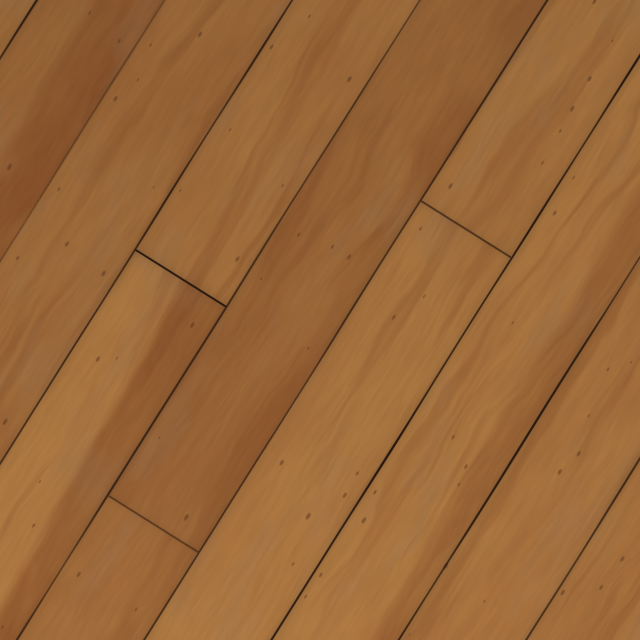
Give the GLSL for this texture, as a Shadertoy shader.

```glsl
// Worn wooden floor: long diagonal boards of equal width with dark seams and a few butt joints.
// Canvas points are turned into (across, along) board coordinates; each board gets its own tone,
// a reddish heartwood band, stretched noise for grain, and scattered specks.

#define BOARD_WIDTH 0.1685
#define FIRST_SEAM 0.050
#define ALONG vec2(0.532, 0.847)
#define SEAM_HALF 0.0015
#define GRAIN 0.085
#define HEART_DRIFT 0.30
#define SPECK_CELL 0.055
#define GOLD vec3(0.665, 0.462, 0.252)
#define BROWN vec3(0.555, 0.350, 0.190)
#define HEARTWOOD vec3(0.500, 0.285, 0.145)
#define SEAM_COLOR vec3(0.110, 0.065, 0.045)

// Board character: tone (gold to brown), heartwood start across the board, heartwood strength.
// Entries 0-8 are the nine rows, 9-11 the boards beyond the joints of the three middle rows.
const vec3 BOARDS[12] = vec3[](
    vec3(0.45, 2.0, 0.0), vec3(0.62, 0.55, 0.65), vec3(0.50, 2.0, 0.0),
    vec3(0.02, 0.55, 0.80), vec3(0.40, 0.55, 0.35), vec3(0.12, 2.0, 0.0),
    vec3(0.08, 0.78, 0.45), vec3(0.28, 2.0, 0.0), vec3(0.35, 2.0, 0.0),
    vec3(0.28, 2.0, 0.0), vec3(0.66, 0.85, 0.35), vec3(0.22, 2.0, 0.0));

// Joint position along the board and its darkness
const vec2 JOINTS[3] = vec2[](vec2(0.629, 0.80), vec2(0.281, 0.45), vec2(0.931, 0.55));

const float SEAM_DARKNESS[8] = float[](0.85, 0.35, 0.85, 0.75, 0.80, 1.0, 0.90, 0.75);

float hash(vec2 p) {
    vec3 q = fract(vec3(p.xyx) * 0.1031);
    q += dot(q, q.yzx + 33.33);
    return fract((q.x + q.y) * q.z);
}

float noise(vec2 p) {
    vec2 i = floor(p), f = fract(p);
    f = f * f * (3.0 - 2.0 * f);
    return mix(mix(hash(i), hash(i + vec2(1, 0)), f.x),
               mix(hash(i + vec2(0, 1)), hash(i + vec2(1, 1)), f.x), f.y);
}

float fbm(vec2 p) {
    float sum = 0.0, amp = 0.5;
    for (int i = 0; i < 4; i++) {
        sum += amp * noise(p);
        p = p * 2.03 + 17.3;
        amp *= 0.5;
    }
    return sum / 0.9375;
}

float lineMask(float dist, float halfWidth, float px) {
    return 1.0 - smoothstep(halfWidth - px, halfWidth + px, dist);
}

// One elongated speck in some of the grid cells
float specks(vec2 q, float px) {
    vec2 cell = floor(q / SPECK_CELL);
    vec2 center = 0.2 + 0.6 * vec2(hash(cell + 3.1), hash(cell + 71.7));
    vec2 offset = (fract(q / SPECK_CELL) - center) * SPECK_CELL;
    float radius = mix(0.0008, 0.0028, hash(cell + 41.0));
    float present = step(hash(cell + 113.0), 0.22);
    return present * lineMask(length(offset * vec2(1.0, 0.5)), radius, px);
}

vec3 boardColor(vec3 board, float seed, float t, float v) {
    vec2 q = vec2(t * BOARD_WIDTH, v) + seed * 7.31;
    float bend = fbm(q * vec2(9.0, 4.0)) - 0.5;
    float blotch = fbm(q * vec2(16.0, 6.0) + bend * 2.0) - 0.5;
    float streak = fbm(vec2(q.x * 45.0 + bend * 3.0, q.y * 2.0));
    float fine = fbm(vec2(q.x * 210.0 + bend * 5.0, q.y * 22.0)) - 0.5;

    vec3 color = mix(GOLD, BROWN, clamp(board.x + blotch * 0.7, 0.0, 1.0));
    color = mix(color, HEARTWOOD, 0.28 * smoothstep(0.55, 0.78, streak));

    // Heartwood band with a slowly drifting edge
    float edge = t - board.y + HEART_DRIFT * (v - 0.45) + bend * 0.18;
    color = mix(color, HEARTWOOD, board.z * smoothstep(-0.05, 0.10, edge) * (0.75 + blotch));

    // Pale grey wear on top of the fine grain
    float wear = smoothstep(0.52, 0.8, fbm(q * vec2(24.0, 9.0) + 50.0));
    color = mix(color, vec3(0.60, 0.45, 0.32), 0.25 * wear);
    return color * (1.0 + GRAIN * (fine + 0.6 * blotch));
}

void mainImage(out vec4 fragColor, in vec2 fragCoord) {
    float px = 0.8 / min(iResolution.x, iResolution.y);
    vec2 p = fragCoord / iResolution.xy;

    // Board coordinates: u runs across, v along
    float v = dot(p, ALONG);
    float u = dot(p - vec2(0.0, 1.0), vec2(ALONG.y, -ALONG.x));
    float s = (u - FIRST_SEAM + 0.003 * (noise(vec2(v * 5.0, 2.0)) - 0.5)) / BOARD_WIDTH;
    int row = clamp(int(floor(s)), -1, 7);
    int index = row + 1;

    // Butt joints in the three middle rows
    float joint = 0.0;
    if (row >= 2 && row <= 4) {
        vec2 j = JOINTS[row - 2];
        float gap = abs(v - j.x);
        joint = j.y * (lineMask(gap, SEAM_HALF, px) + 0.15 * exp(-gap / 0.008));
        if (v > j.x) index = row + 7;
    }
    vec3 color = boardColor(BOARDS[index], float(index), s - float(row), v);

    // Small knots and dents
    color = mix(color, vec3(0.36, 0.22, 0.13), 0.55 * specks(vec2(u, v), px));

    // Seams vary in width and darkness along their length
    float nearest = clamp(floor(s + 0.5), 0.0, 7.0);
    float dist = abs(s - nearest) * BOARD_WIDTH;
    float vary = noise(vec2(v * 7.0, nearest * 9.7));
    float dark = SEAM_DARKNESS[int(nearest)] * mix(0.65, 1.0, vary);
    float seam = dark * lineMask(dist, SEAM_HALF * mix(0.7, 1.25, vary), px);
    color *= 1.0 - 0.16 * dark * exp(-dist / 0.006);
    color = mix(color, SEAM_COLOR, clamp(max(seam, joint), 0.0, 1.0));

    // Light falls off gently towards the top
    color *= mix(1.03, 0.95, p.y);
    fragColor = vec4(clamp(color, 0.0, 1.0), 1.0);
}
```
